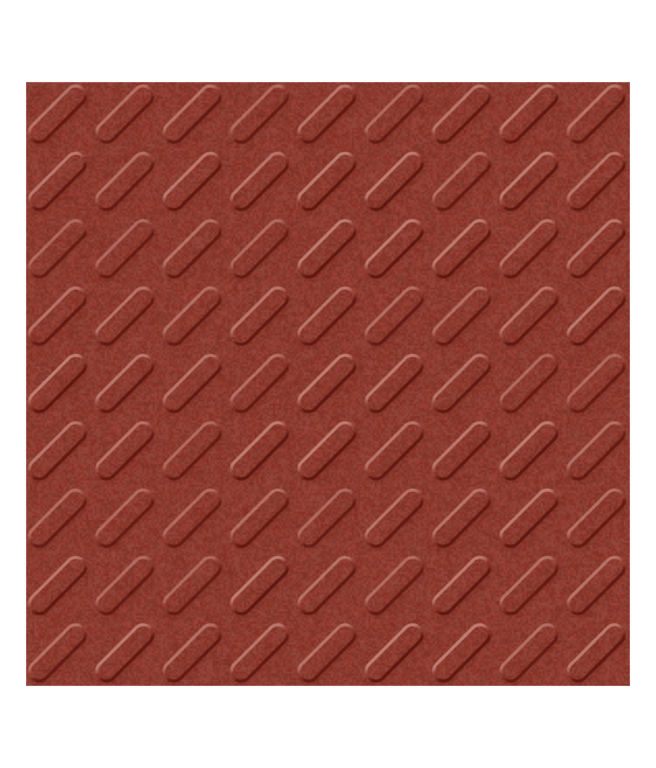
A Shadertoy shader for this pattern:

```glsl
// A square terracotta tile on white, embossed with a 9 by 9 grid of diagonal pills.
// Each pill is a capsule distance field whose bevel is lit from the upper left;
// hashed value noise grains the clay and slightly varies every rim.

const float TILE_HALF = 0.393;               // in canvas heights
const float PITCH = 0.0877;                  // spacing of the pills
const vec2 GRID_SHIFT = vec2(-0.0015, 0.0007);
const vec2 PILL_ARM = vec2(0.272);           // centre to cap centre, in pitches
const float PILL_RADIUS = 0.168;
const float BEVEL = 0.023;                   // half width of the rim
const vec2 LIGHT_DIR = vec2(-0.45, 0.89);

const vec3 PAPER = vec3(1.0);
const vec3 CLAY = vec3(0.552, 0.230, 0.186);
const vec3 RIM_LIGHT = vec3(0.80, 0.56, 0.51);
const vec3 RIM_DARK = vec3(0.35, 0.07, 0.04);

float hash(vec2 p) {
    vec3 q = fract(vec3(p.xyx) * 0.1031);
    q += dot(q, q.yzx + 33.33);
    return fract((q.x + q.y) * q.z);
}

float valueNoise(vec2 p) {
    vec2 cell = floor(p), f = fract(p);
    f = f * f * (3.0 - 2.0 * f);
    float low = mix(hash(cell), hash(cell + vec2(1, 0)), f.x);
    float high = mix(hash(cell + vec2(0, 1)), hash(cell + vec2(1, 1)), f.x);
    return mix(low, high, f.y);
}

// Offset from the nearest point of the segment running from -arm to arm
vec2 segmentOffset(vec2 p, vec2 arm) {
    return p - arm * clamp(dot(p, arm) / dot(arm, arm), -1.0, 1.0);
}

float band(float d, float halfWidth, float blur) {
    return 1.0 - smoothstep(halfWidth - blur, halfWidth + blur, abs(d));
}

// Fine speckle over faint broader mottling
vec3 clayColor(vec2 p) {
    float grain = valueNoise(p * 370.0 + 500.0) - 0.5;
    float mottle = valueNoise(p * 140.0 + 300.0) - 0.5;
    float tint = valueNoise(p * 190.0 + 800.0) - 0.5;
    return CLAY + 0.075 * grain + 0.025 * mottle + tint * vec3(0.03, -0.02, -0.015);
}

vec3 embossPill(vec3 base, vec2 p, float wear, float blur) {
    vec2 offset = segmentOffset(p, PILL_ARM);
    float reach = length(offset);
    float d = reach - PILL_RADIUS;
    float lit = dot(offset / max(reach, 1e-4), normalize(LIGHT_DIR));

    // Soft shade beside the rim, then the crisp bevel itself
    float shade = exp(-abs(d) * 22.0) * max(-lit, 0.0);
    vec3 color = mix(base, RIM_DARK, 0.22 * shade);
    float rim = band(d + BEVEL, BEVEL, blur);
    float glow = smoothstep(0.0, 0.9, lit) * mix(0.55, 0.8, wear);
    float dark = smoothstep(0.05, 0.8, -lit) * mix(0.7, 0.85, wear);
    color = mix(color, RIM_LIGHT, rim * glow);
    return mix(color, RIM_DARK, rim * dark);
}

void mainImage(out vec4 fragColor, in vec2 fragCoord) {
    float pixel = 1.0 / iResolution.y;
    vec2 p = (fragCoord - 0.5 * iResolution.xy) * pixel;

    // Repeat about the middle pill
    vec2 grid = (p - GRID_SHIFT) / PITCH + 0.5;
    vec2 local = fract(grid) - 0.5;
    float wear = hash(floor(grid) + 40.0);
    float blur = max(0.8 * pixel / PITCH, 0.014);

    vec3 tile = embossPill(clayColor(p), local, wear, blur);

    // Cut the square from the paper
    float edge = max(abs(p.x), abs(p.y)) - TILE_HALF;
    float inside = 1.0 - smoothstep(-0.7 * pixel, 0.7 * pixel, edge);
    fragColor = vec4(mix(PAPER, tile, inside), 1.0);
}
```
